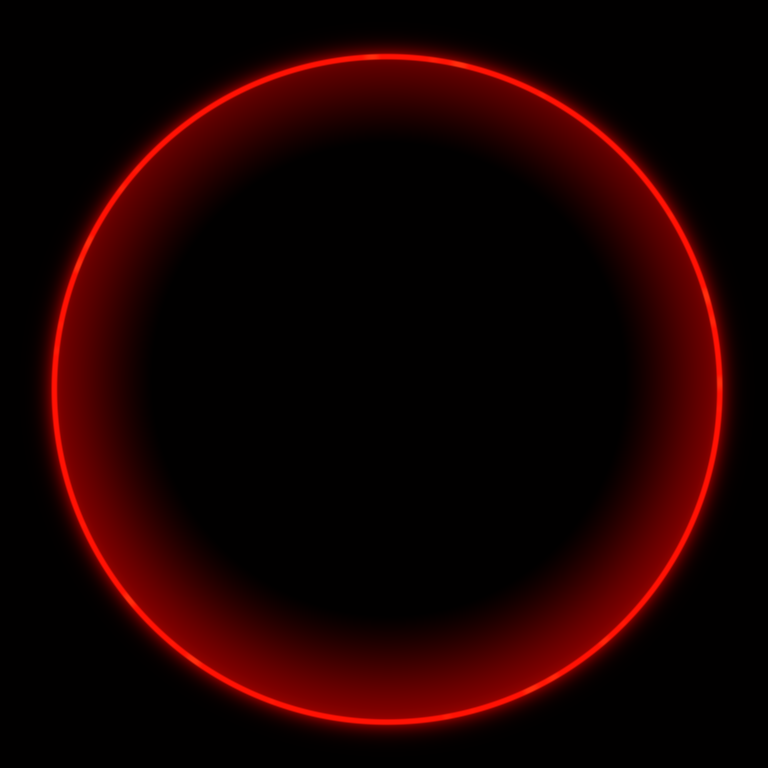
Write a WebGL 2 fragment shader that draws this background.

```glsl
#version 300 es
precision highp float;
// A thin glowing red ring on black, with a soft halo and a wide inner glow.

uniform vec2 u_resolution;
out vec4 fragColor;

const vec2 RING_CENTER = vec2(0.504, 0.493);
const float RING_RADIUS = 0.4332;
const float RING_HALF_WIDTH = 0.0035;
const vec2 HOLLOW_CENTER = vec2(0.506, 0.506);
const float HOLLOW_RADIUS = 0.308;

const vec3 BACKGROUND = vec3(0.004, 0.0, 0.0);
const vec3 GLOW_COLOR = vec3(1.0, 0.004, 0.0);
const vec3 LINE_COLOR = vec3(1.0, 0.07, 0.015);
const vec3 HOT_COLOR = vec3(1.0, 0.26, 0.08);

float circleDistance(vec2 p, vec2 center, float radius) {
    return length(p - center) - radius;
}

// Rises from the offset hollow to the ring, brighter towards the bottom.
float innerGlow(float ringDist, float hollowDist, float height) {
    float span = max(hollowDist, 0.0) + max(-ringDist, 0.0);
    float rise = max(hollowDist, 0.0) / max(span, 0.0001);
    float peak = mix(0.53, 0.39, smoothstep(0.05, 0.95, height));
    return peak * mix(rise, smoothstep(0.0, 1.0, rise), 0.35);
}

// Fades quickly away from the ring on its outer side.
float outerGlow(float ringDist, float reach) {
    float x = max(ringDist, 0.0) / reach;
    return 0.52 * exp(-x - 0.35 * x * x);
}

// Layered sines give small hot flecks along the line.
float hotFlecks(float angle) {
    float waves = sin(angle * 5.0 + 0.6) + sin(angle * 23.0 + 1.7) + 0.7 * sin(angle * 71.0);
    return smoothstep(0.8, 2.6, waves);
}

void main() {
    vec2 p = gl_FragCoord.xy / u_resolution;
    float pixel = 1.0 / min(u_resolution.x, u_resolution.y);

    float ringDist = circleDistance(p, RING_CENTER, RING_RADIUS);
    float hollowDist = circleDistance(p, HOLLOW_CENTER, HOLLOW_RADIUS);
    vec2 offset = p - RING_CENTER;

    // Glow on both sides of the line
    float inside = 1.0 - smoothstep(-pixel, pixel, ringDist);
    float glow = mix(outerGlow(ringDist, 0.016), innerGlow(ringDist, hollowDist, p.y), inside);
    glow += 0.16 * exp(-abs(ringDist) / 0.005);
    vec3 color = BACKGROUND + GLOW_COLOR * glow;

    // Bright line
    float softness = max(pixel, 0.0016);
    float line = 1.0 - smoothstep(-softness, softness, abs(ringDist) - RING_HALF_WIDTH);
    vec3 lineColor = mix(LINE_COLOR, HOT_COLOR, 0.6 * hotFlecks(atan(offset.y, offset.x)));
    color = mix(color, lineColor, line);

    fragColor = vec4(min(color, 1.0), 1.0);
}
```
